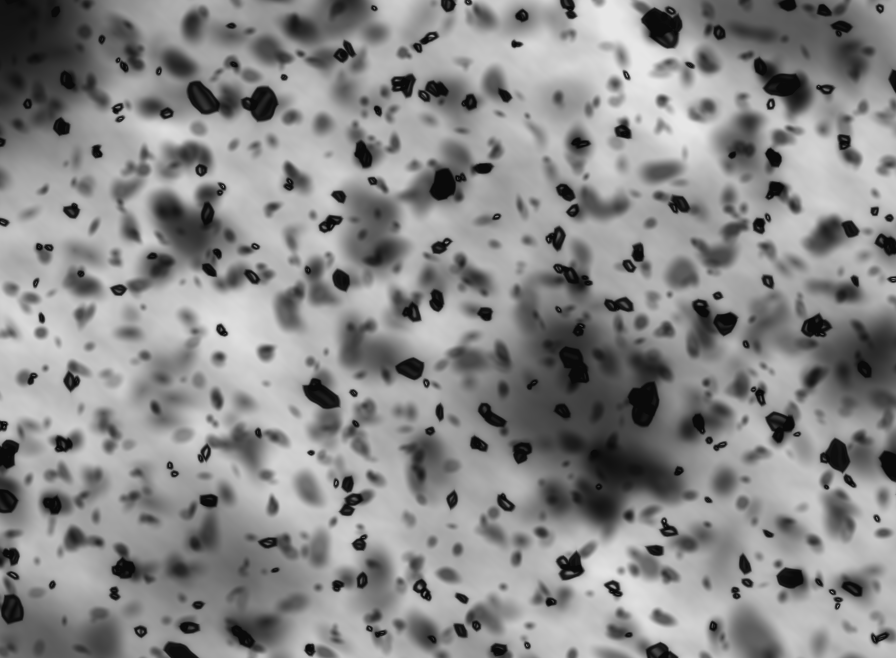
A Shadertoy shader for this texture:

```glsl
// Grey micrograph of crystal grains: sharp dark-rimmed ones over blurred ones in a hazy bright field.
#define FIELD_LIGHT 0.72
#define HAZE_DEPTH 0.17
#define GRAIN_TILT -0.75
#define TILT_SPREAD 2.4
#define ELONGATION 0.8
#define ROUNDNESS 0.35
#define BLUR_INK 0.47
#define SHARP_INK 0.85
#define RIM_WIDTH 0.0030
#define EDGE_BLUR 0.0018

vec4 hash4(vec2 p) {
    vec4 q = fract(p.xyxy * vec4(0.1031, 0.1030, 0.0973, 0.1099));
    q += dot(q, q.wzxy + 33.33);
    return fract((q.xxyz + q.yzzw) * q.zywx);
}

vec2 turn(vec2 p, float angle) {
    float c = cos(angle), s = sin(angle);
    return vec2(c * p.x + s * p.y, c * p.y - s * p.x);
}

// Layered sines, each octave rotated and bent by the other axis
float haze(vec2 p) {
    float sum = 0.0, amp = 0.5;
    for (int i = 0; i < 6; i++) {
        p = turn(p, 0.9) * 1.6 + 1.7;
        sum += amp * sin(p.x + 1.4 * sin(p.y * 0.8)) * cos(p.y + sin(p.x * 0.7));
        amp *= 0.66;
    }
    return sum;
}

// Irregular convex polygon; it rounds off as the blur grows
float crystal(vec2 q, float radius, float blur, vec4 rnd) {
    q.x /= 1.0 + ELONGATION * rnd.y;
    float facets = -1.0;
    for (int i = 0; i < 6; i++) {
        float n = float(i);
        float a = 1.047 * (n + 0.6 * fract(rnd.z * 7.0 + n * 0.618));
        float reach = radius * (0.66 + 0.34 * fract(rnd.x * 9.0 + n * 0.382));
        facets = max(facets, dot(q, vec2(cos(a), sin(a))) - reach);
    }
    float oval = length(q) - radius * 0.85;
    return mix(facets, oval, clamp(2.0 * blur / radius - 0.1, ROUNDNESS, 1.0));
}

// Light passing one layer of scattered grain clusters
float grains(vec2 p, float cells, float share, float size, float blur, float ink, float seed) {
    float light = 1.0;
    bool inFocus = ink > 0.8;
    vec2 home = floor(p * cells);
    for (int y = -1; y <= 1; y++)
    for (int x = -1; x <= 1; x++) {
        vec2 cell = home + vec2(x, y);
        vec4 spot = hash4(cell + seed);
        if (spot.x > share) continue;
        float parts = 1.0 + 2.4 * spot.w * spot.w;
        for (int k = 0; k < 3; k++) {
            if (float(k) > parts - 0.5) break;
            vec4 rnd = hash4(cell + seed + 17.3 * float(k + 1));
            float radius = size * mix(0.45, 1.2, rnd.x * rnd.x);
            vec2 q = p - (cell + spot.yz) / cells;
            if (k > 0) q -= 2.4 * size * (rnd.yz - 0.5);
            q = turn(q, GRAIN_TILT + TILT_SPREAD * (rnd.w - 0.5));
            float d = crystal(q, radius, blur, rnd);
            float cover = smoothstep(blur, -blur, d);
            float shade = 1.0 - ink * mix(0.5, 1.25, rnd.z);
            if (inFocus) {
                // Dark rim around a striped, partly clear core
                float rim = min(RIM_WIDTH, 0.28 * radius);
                float glint = 0.15 + 0.85 * fract(rnd.w * 13.0);
                glint *= 0.65 + 0.35 * sin(q.y / radius * 7.0 + q.x / radius * 2.0 + 9.0 * rnd.z);
                glint *= mix(1.1, 0.5, smoothstep(0.007, 0.018, radius));
                shade = mix(1.0 - ink, glint, smoothstep(rim, rim * 2.2, -d));
                light *= 1.0 - 0.2 * exp(-max(d, 0.0) / (0.3 * radius));
            }
            light *= mix(1.0, max(shade, 0.1), cover);
        }
    }
    return light;
}

// Light left by a wide out-of-focus shadow
float smudge(vec2 p, vec2 center, vec2 radii, float ink) {
    vec2 q = turn(p - center, -0.35) / radii;
    float r2 = dot(q, q);
    return 1.0 - ink * exp(-r2 * sqrt(r2 + 0.1));
}

void mainImage(out vec4 fragColor, in vec2 fragCoord) {
    vec2 p = fragCoord / iResolution.y;
    float edge = max(EDGE_BLUR, 0.75 / iResolution.y);

    // Uneven field, streaked along the grain tilt
    vec2 along = turn(p, -0.6);
    float light = FIELD_LIGHT + HAZE_DEPTH * haze(along * vec2(2.2, 4.0));
    light += 0.09 * haze(along * vec2(9.0, 15.0) + 4.0);

    // Wide shadows
    vec2 soft = p + 0.025 * vec2(haze(p * 5.0), haze(p * 5.0 + 8.0));
    light *= smudge(soft, vec2(0.0, 0.98), vec2(0.17, 0.22), 0.90);
    light *= smudge(soft, vec2(0.86, 0.38), vec2(0.17, 0.12), 0.62);
    light *= smudge(soft, vec2(0.31, 0.15), vec2(0.18, 0.12), 0.42);
    light *= smudge(soft, vec2(1.33, 0.43), vec2(0.09, 0.08), 0.62);
    light *= smudge(soft, vec2(1.18, 0.97), vec2(0.19, 0.09), 0.52);
    light *= smudge(soft, vec2(0.08, 0.02), vec2(0.16, 0.09), 0.52);
    light *= smudge(soft, vec2(0.97, 0.29), vec2(0.065, 0.03), 0.75);

    // Blurred grains, from far to near focus
    vec2 bent = p + 0.004 * sin(p.yx * 47.0 + 2.0 * sin(p * 31.0));
    light *= grains(bent, 8.0, 0.60, 0.032, 0.020, BLUR_INK, 3.0);
    light *= grains(bent, 14.0, 0.66, 0.018, 0.010, BLUR_INK, 41.0);
    light *= grains(bent, 24.0, 0.58, 0.010, 0.005, BLUR_INK, 83.0);

    // Grains in focus
    vec2 rough = p + 0.0009 * sin(p.yx * 190.0 + 1.5 * sin(p * 120.0));
    light *= grains(rough, 15.0, 0.55, 0.0098, edge, SHARP_INK, 127.0);
    light *= grains(rough, 6.5, 0.50, 0.0195, edge, SHARP_INK, 171.0);

    fragColor = vec4(vec3(clamp(light, 0.04, 0.9)), 1.0);
}
```
